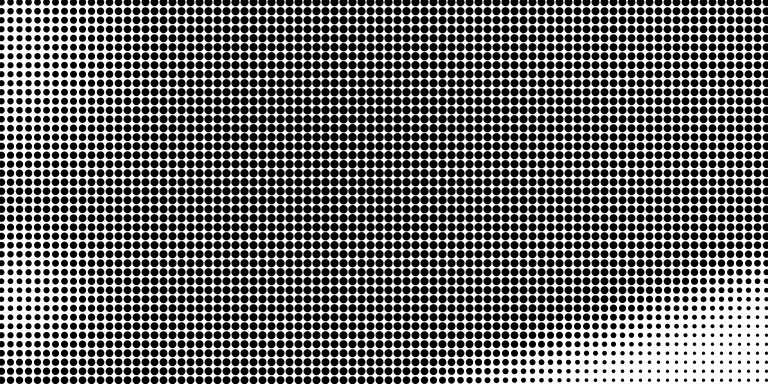
Give the GLSL for this background, as a WebGL 2 fragment shader.

```glsl
#version 300 es
precision highp float;
// Black halftone dots on white, shrinking toward the left edge and lower right corner.
uniform vec2 u_resolution;
out vec4 fragColor;

// Soft elliptical spot, 1 at its centre
float spot(vec2 p, vec2 centre, vec2 size) {
  vec2 d = (p - centre) / size;
  return exp(-dot(d, d));
}

// Dot radius as a share of the grid pitch; p is in canvas heights
float dotRadius(vec2 p, float aspect) {
  float radius = 0.432 + 0.035 * spot(p, vec2(0.45 * aspect, 0.62), vec2(0.6, 0.5));

  // Light patches on the left
  radius -= 0.10 * spot(p, vec2(0.0, 0.85), vec2(0.25, 0.25));
  radius -= 0.13 * spot(p, vec2(0.02, 0.22), vec2(0.18, 0.16));

  // Slanted light wedge in the lower right
  float wedge = (p.x - aspect + 0.68) * 0.38 - (p.y - 0.02);
  return mix(radius, 0.18, smoothstep(-0.13, 0.14, wedge));
}

void main() {
  float aspect = u_resolution.x / u_resolution.y;
  vec2 p = gl_FragCoord.xy / u_resolution.y;
  float pitch = 6.0 / 256.0;

  // Grid with a gap at mid width and a row of dots just above mid height
  vec2 origin = vec2(0.5 * aspect, 0.502 - 0.5 * pitch);
  vec2 grid = (p - origin) / pitch;
  vec2 cellCentre = floor(grid) + 0.5;
  vec2 dotPlace = cellCentre * pitch + origin;

  // Round dot with an edge one pixel wide
  float edge = length(grid - cellCentre) - dotRadius(dotPlace, aspect);
  float pixel = 1.0 / (pitch * u_resolution.y);
  float paper = clamp(edge / pixel + 0.5, 0.0, 1.0);

  fragColor = vec4(vec3(mix(0.01, 0.99, paper)), 1.0);
}
```
